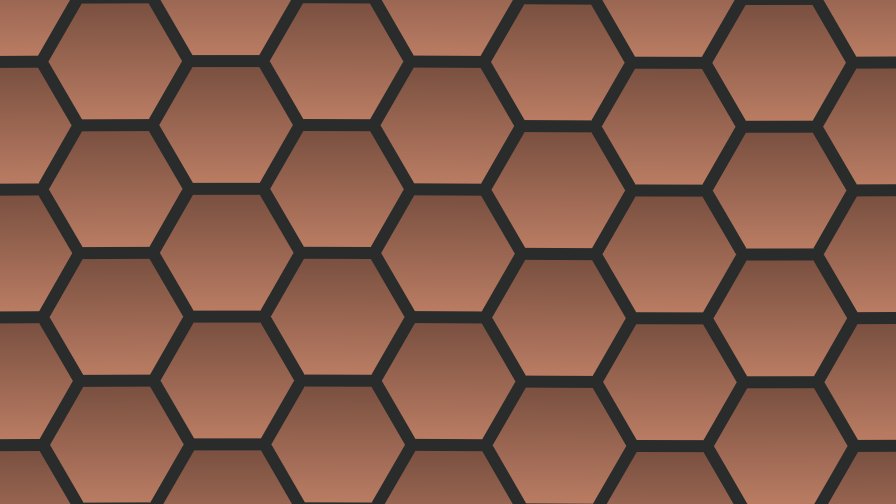
Give the GLSL for this pattern, as a WebGL 1 fragment shader.

```glsl
precision highp float;
// Honeycomb of flat-topped copper hexagons, shaded from top to bottom, with dark joints.

uniform vec2 u_resolution;

#define PITCH 0.2535                    // height of one cell, in canvas heights
#define JOINT 0.0238                    // width of the dark joint
#define CENTER vec2(0.0, -0.0032)       // middle cell, from the canvas centre
#define WOBBLE 0.0018                   // slight unevenness of the rows and columns
#define COPPER_TOP vec3(0.478, 0.314, 0.252)
#define COPPER_BOTTOM vec3(0.728, 0.487, 0.388)
#define JOINT_COLOR vec3(0.163, 0.167, 0.168)

const float SQRT3 = 1.7320508;

// Layout drifts slowly along both axes
vec2 wobble(vec2 p) {
  return WOBBLE * vec2(sin(3.0 * p.y), sin(3.16 * p.x - 0.26));
}

// Position relative to the nearest of two interleaved rectangular lattices
vec2 hexCell(vec2 p) {
  vec2 period = PITCH * vec2(SQRT3, 1.0);
  vec2 a = mod(p + 0.5 * period, period) - 0.5 * period;
  vec2 b = mod(p, period) - 0.5 * period;
  return dot(a, a) < dot(b, b) ? a : b;
}

// Signed distance to the sides of a flat-topped hexagon
float hexDistance(vec2 q, float apothem) {
  q = abs(q);
  return max(q.y, dot(q, vec2(0.5 * SQRT3, 0.5))) - apothem;
}

void main() {
  float pixel = 1.0 / u_resolution.y;
  vec2 p = (gl_FragCoord.xy - 0.5 * u_resolution) * pixel - CENTER;
  vec2 cell = hexCell(p + wobble(p));

  // Vertical gradient inside each tile
  float apothem = 0.5 * (PITCH - JOINT);
  float fall = clamp(0.5 - 0.5 * cell.y / apothem, 0.0, 1.0);
  vec3 tile = mix(COPPER_TOP, COPPER_BOTTOM, fall);

  // Joint with an edge one pixel soft
  float joint = clamp(0.5 + hexDistance(cell, apothem) / pixel, 0.0, 1.0);
  gl_FragColor = vec4(mix(tile, JOINT_COLOR, joint), 1.0);
}
```
